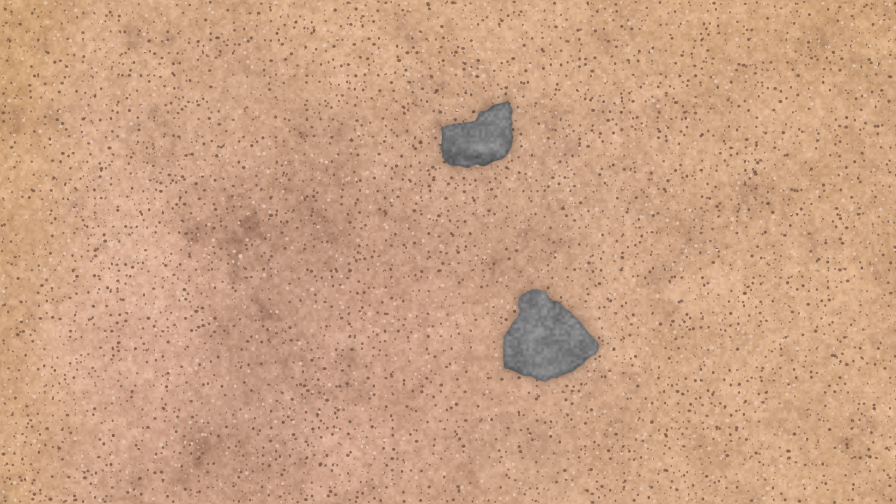
Write a Shadertoy shader that draws this texture.

```glsl
// Two grey stones resting on sandy, speckled earth, seen from above.
#define SAND vec3(0.830, 0.665, 0.540)
#define OCHRE vec3(0.815, 0.645, 0.465)
#define ROSE vec3(0.815, 0.640, 0.555)
#define SOIL vec3(0.570, 0.420, 0.340)
#define STONE vec3(0.500, 0.495, 0.500)
#define MOTTLE 0.34
#define GRAIN 0.075
#define GRIT_LAYERS 4
#define GRIT_SIZE 0.0036

float hash(vec2 p) {
    vec3 q = fract(vec3(p.xyx) * 0.1031);
    q += dot(q, q.yzx + 33.33);
    return fract((q.x + q.y) * q.z);
}

float noise(vec2 p) {
    vec2 i = floor(p), f = fract(p);
    f = f * f * (3.0 - 2.0 * f);
    return mix(mix(hash(i), hash(i + vec2(1, 0)), f.x),
               mix(hash(i + vec2(0, 1)), hash(i + 1.0), f.x), f.y);
}

float fbm(vec2 p) {
    float sum = 0.0, amp = 0.5;
    for (int i = 0; i < 5; i++) {
        sum += amp * noise(p);
        p = mat2(1.6, 1.2, -1.2, 1.6) * p + 17.3;
        amp *= 0.5;
    }
    return sum;
}

// Soft elliptical patch
float patchAt(vec2 p, vec2 centre, vec2 radius) {
    vec2 d = (p - centre) / radius;
    return exp(-dot(d, d));
}

// Signed distance to a closed outline
float outline(vec2 p, vec2 v[12]) {
    float d = dot(p - v[0], p - v[0]), s = 1.0;
    for (int i = 0, j = 11; i < 12; j = i, i++) {
        vec2 e = v[j] - v[i], w = p - v[i];
        vec2 b = w - e * clamp(dot(w, e) / dot(e, e), 0.0, 1.0);
        d = min(d, dot(b, b));
        bvec3 c = bvec3(p.y >= v[i].y, p.y < v[j].y, e.x * w.y > e.y * w.x);
        if (all(c) || all(not(c))) s = -s;
    }
    return s * sqrt(d);
}

// Broad tints, damp patches and fine mottling of the earth
vec3 ground(vec2 p) {
    vec2 q = p + 0.07 * (vec2(fbm(p * 6.0), fbm(p * 6.0 + 40.0)) - 0.5);
    float damp = 0.38 * patchAt(q, vec2(0.55, 0.33), vec2(0.10, 0.19))
               + 0.24 * patchAt(q, vec2(0.49, 0.55), vec2(0.09, 0.08))
               + 0.22 * patchAt(q, vec2(0.47, 0.87), vec2(0.10, 0.07))
               + 0.30 * patchAt(q, vec2(0.48, 0.07), vec2(0.13, 0.11))
               + 0.20 * patchAt(q, vec2(0.64, 0.63), vec2(0.10, 0.12))
               + 0.25 * patchAt(q, vec2(0.88, 0.53), vec2(0.32, 0.15))
               + 0.18 * patchAt(q, vec2(0.95, 0.13), vec2(0.14, 0.08))
               + 0.13 * patchAt(q, vec2(1.30, 0.60), vec2(0.16, 0.12));
    float dry = patchAt(q, vec2(0.25, 0.47), vec2(0.19, 0.30))
              + 0.6 * patchAt(q, vec2(1.50, 0.55), vec2(0.30, 0.40));
    float rose = patchAt(q, vec2(0.55, 0.28), vec2(0.50, 0.45));
    float ochre = 0.85 * (1.0 - smoothstep(0.02, 0.20, q.x))
                + 0.35 * smoothstep(0.70, 1.05, q.y)
                + 0.40 * smoothstep(1.05, 1.75, q.x);
    vec3 col = mix(SAND, OCHRE, clamp(ochre, 0.0, 0.9));
    col = mix(col, ROSE, 0.8 * rose) + 0.035 * dry;
    float blotch = smoothstep(0.47, 0.76, fbm(p * 13.0 + 5.0));
    float streak = smoothstep(0.46, 0.72, fbm(p * vec2(30.0, 24.0) + 71.0));
    col = mix(col, SOIL, clamp(damp * (0.75 + 0.5 * streak) + MOTTLE * blotch * (0.35 + 0.65 * streak), 0.0, 0.7));
    col += 0.10 * (fbm(p * 9.0 + 90.0) - 0.47);
    return col + GRAIN * (noise(p * 190.0) + noise(p * 90.0) - 1.0);
}

// Scattered dark and pale grit, one jittered grain per cell
vec3 addGrit(vec3 col, vec2 p, float px) {
    for (int i = 0; i < GRIT_LAYERS; i++) {
        float k = float(i);
        vec2 g = p * (44.0 + 13.0 * k) + 31.0 * k + 7.0;
        float cell = 44.0 + 13.0 * k;
        vec2 id = floor(g);
        vec2 jitter = 0.25 + 0.5 * vec2(hash(id + 3.7), hash(id + 51.2));
        vec2 d = (fract(g) - jitter) / cell;
        d.x *= 0.75 + 0.6 * hash(id + 9.1);
        float pick = hash(id + 83.0), size = hash(id + 27.0);
        float r = GRIT_SIZE * (0.30 + 0.6 * size * size);
        float cover = 1.0 - smoothstep(r - px * 0.7, r + px * 0.7, length(d));
        float density = 0.22 + 0.35 * fbm(p * 5.0 + 12.0);
        vec3 tint = pick < density * 0.68 ? SOIL * 0.82 : vec3(0.90, 0.79, 0.72);
        col = mix(col, tint, cover * step(pick, density) * (0.35 + 0.5 * size));
    }
    return col;
}

// Lay a stone with contact shade, grainy face and dark rim
vec3 addStone(vec3 col, vec2 p, float d, float light, float px) {
    col *= 1.0 - 0.20 * exp(-max(d, 0.0) / 0.010);
    vec3 face = STONE + light + 0.20 * (fbm(p * 38.0) - 0.48) + 0.13 * (noise(p * 170.0) - 0.5);
    face *= 1.0 - 0.17 * smoothstep(-0.010, 0.0, d);
    return mix(col, face, 1.0 - smoothstep(-px, px, d));
}

void mainImage(out vec4 fragColor, in vec2 fragCoord) {
    vec2 p = fragCoord / iResolution.y;
    float px = 1.0 / iResolution.y;
    vec3 col = addGrit(ground(p), p, px);

    vec2 upper[12] = vec2[12](vec2(0.875, 0.746), vec2(0.905, 0.755), vec2(0.936, 0.759), vec2(0.954, 0.780),
        vec2(0.980, 0.792), vec2(1.010, 0.799), vec2(1.019, 0.757), vec2(1.014, 0.704),
        vec2(0.992, 0.684), vec2(0.954, 0.669), vec2(0.900, 0.671), vec2(0.877, 0.687));
    vec2 lower[12] = vec2[12](vec2(1.056, 0.426), vec2(1.079, 0.421), vec2(1.111, 0.394), vec2(1.150, 0.368),
        vec2(1.188, 0.315), vec2(1.183, 0.299), vec2(1.134, 0.262), vec2(1.079, 0.241),
        vec2(1.000, 0.273), vec2(1.000, 0.333), vec2(1.025, 0.370), vec2(1.032, 0.410));
    vec2 w = p + 0.008 * (vec2(noise(p * 55.0), noise(p * 55.0 + 30.0)) - 0.5);

    // Upper stone has a pale ledge and a darker hollow
    float ledge = 0.09 * patchAt(w, vec2(0.945, 0.709), vec2(0.045, 0.010))
                + 0.05 * patchAt(w, vec2(0.990, 0.765), vec2(0.025, 0.030))
                - 0.07 * patchAt(w, vec2(0.925, 0.685), vec2(0.050, 0.014)) - 0.025;
    col = addStone(col, p, outline(w, upper), ledge, px);
    col = addStone(col, p, outline(w, lower), 0.12 * (p.y - 0.32), px);
    fragColor = vec4(clamp(col, 0.0, 1.0), 1.0);
}
```
